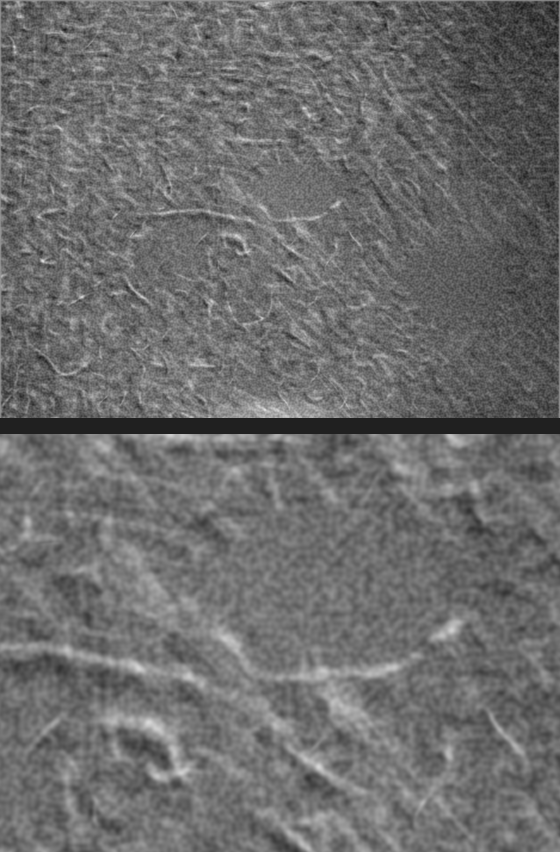
Top, the full canvas; bottom, a detail of the centre.
This texture is drawn by a WebGL 1 fragment shader. Its source:

```glsl
precision highp float;
// A grey, weathered relief: fine grain, short level flecks, slanting scratches,
// broken creases and a few smooth hollows with lit lower rims.
// Stretched gradient noise makes the surface; distance functions make the marks.
uniform vec2 u_resolution;

const int SCRATCHES = 30;

vec2 hash2(vec2 p) {
  p = vec2(dot(p, vec2(127.1, 311.7)), dot(p, vec2(269.5, 183.3)));
  return fract(sin(p) * 43758.5453);
}

vec2 direction(float angle) { return vec2(cos(angle), sin(angle)); }

float cornerSlope(vec2 cell, vec2 corner, vec2 f) {
  return dot(direction(6.2832 * hash2(cell + corner).x), f - corner);
}

float gradientNoise(vec2 p) {
  vec2 cell = floor(p), f = fract(p);
  vec2 w = f * f * f * (f * (f * 6.0 - 15.0) + 10.0);
  float low = mix(cornerSlope(cell, vec2(0.0), f), cornerSlope(cell, vec2(1.0, 0.0), f), w.x);
  float high = mix(cornerSlope(cell, vec2(0.0, 1.0), f), cornerSlope(cell, vec2(1.0), f), w.x);
  return mix(low, high, w.y);
}

float bell(float x, float width) { return exp(-x * x / (width * width)); }

// Bright chips and softer dark pits, drawn out along an angle.
float flecks(vec2 p, float angle, vec2 frequency) {
  vec2 along = direction(angle);
  vec2 q = vec2(dot(p, along), dot(p, vec2(-along.y, along.x)));
  float n = gradientNoise(q * frequency);
  return smoothstep(0.08, 0.55, n) - 0.7 * smoothstep(0.06, 0.55, -n);
}

// Thin wandering line, broken into pieces, with a shadow below it.
float crease(vec2 p, float frequency, float width) {
  float n = gradientNoise(p * frequency);
  float shade = gradientNoise((p + vec2(0.004, 0.008)) * frequency);
  float broken = smoothstep(0.0, 0.3, gradientNoise(p * frequency * 1.7 + 31.0));
  return broken * (bell(n, width) - 0.5 * bell(shade, width * 1.5));
}

// x: inside of a smooth hollow, y: its lit lower rim.
vec2 hollow(vec2 p, vec2 centre, vec2 radius) {
  vec2 q = (p - centre) / radius;
  float d = length(q) + 0.3 * gradientNoise(p * 13.0);
  float lower = 1.0 - smoothstep(-0.6, 0.25, q.y);
  float uneven = 0.65 + gradientNoise(p * 45.0);
  return vec2(1.0 - smoothstep(0.75, 1.05, d), bell(d - 1.0, 0.055) * lower * uneven);
}

float scratch(vec2 p, vec2 start, float angle, float reach, float width) {
  vec2 q = p - start, along = direction(angle);
  float t = clamp(dot(q, along) / reach, 0.0, 1.0);
  return bell(length(q - along * reach * t), width) * smoothstep(0.0, 0.25, t) * (1.0 - smoothstep(0.7, 1.0, t));
}

float scratches(vec2 p) {
  float sum = 0.0;
  vec2 bent = p + 0.012 * gradientNoise(p * 9.0);
  for (int i = 0; i < SCRATCHES; i++) {
    vec2 place = hash2(vec2(float(i), 3.7));
    vec2 form = hash2(vec2(float(i), 9.2));
    vec2 start = vec2(0.25 + 1.0 * place.x, 0.15 + 0.9 * place.y);
    float angle = mix(-1.12, -0.72, place.x);
    sum += scratch(bent, start, angle, 0.1 + 0.25 * form.x, 0.002 + 0.003 * form.y) * (0.4 + 0.6 * form.x);
  }
  return sum * (0.65 + 1.2 * gradientNoise(p * 38.0));
}

// Broad light: bright middle, dark right side and corners, glow at the foot.
float illumination(vec2 p) {
  float right = smoothstep(0.78, 1.36, p.x);
  float left = 1.0 - smoothstep(0.0, 0.3, p.x);
  float light = 0.435 - 0.14 * right - 0.045 * left;
  light -= 0.07 * smoothstep(0.6, 1.0, p.y) * smoothstep(0.6, 1.2, p.x);
  light -= 0.06 * left * (1.0 - smoothstep(0.0, 0.35, p.y));
  light += 0.24 * bell(length((p - vec2(0.64, 0.0)) / vec2(0.15, 0.045)), 1.0);
  return light + 0.06 * gradientNoise(p * 4.0);
}

void main() {
  vec2 p = gl_FragCoord.xy / u_resolution.y;
  float aspect = u_resolution.x / u_resolution.y;
  vec2 warped = p + 0.012 * vec2(gradientNoise(p * 11.0), gradientNoise(p * 11.0 + 57.0));

  // Smooth hollows and their rims
  vec2 oval = hollow(p, vec2(0.708, 0.545), vec2(0.108, 0.07));
  vec2 bowl = hollow(p, vec2(0.41, 0.39), vec2(0.1, 0.09));
  vec2 plain = hollow(p, vec2(1.09, 0.325), vec2(0.14, 0.11));
  vec2 cup = hollow(p, vec2(0.595, 0.31), vec2(0.055, 0.085));
  float calm = max(max(oval.x, 0.7 * bowl.x), max(plain.x, 0.4 * cup.x));
  float rims = oval.y + 0.5 * bowl.y + 0.9 * cup.y;

  // Regions in which each kind of mark prevails
  float upper = smoothstep(0.4, 0.75, p.y);
  float east = smoothstep(0.5, 1.05, p.x);
  float west = 1.0 - smoothstep(0.1, 0.5, p.x);
  float rough = mix(1.0, 0.5, smoothstep(0.8, 1.2, p.x)) * (1.0 - 0.85 * calm);

  float marks = 0.15 * mix(0.45, 1.0, upper) * flecks(warped, -0.06, vec2(28.0, 85.0));
  marks += 0.13 * flecks(warped, mix(-0.5, -0.15, upper), vec2(32.0, 62.0));
  marks += 0.13 * mix(0.5, 1.0, east) * flecks(warped, -0.85, vec2(11.0, 75.0));
  marks += 0.09 * west * flecks(warped, 1.55, vec2(11.0, 70.0));
  marks += 0.28 * (1.0 - 0.7 * upper) * (1.0 - 0.8 * east) * crease(warped, 8.0, 0.04);
  marks += 0.2 * crease(warped + 5.0, 15.0, 0.06);

  // Long arched ridge
  float arch = warped.y - 0.495 + 0.7 * (p.x - 0.4) * (p.x - 0.4);
  float span = smoothstep(0.3, 0.38, p.x) * (1.0 - smoothstep(0.58, 0.67, p.x));
  rims += span * (0.9 * bell(arch, 0.005) - 0.35 * bell(arch + 0.012, 0.008));

  float grain = 0.13 * gradientNoise(p * 175.0) + 0.1 * gradientNoise(p * 95.0 + 13.0);
  float grey = illumination(p) + grain + rough * marks + 0.25 * rims + 0.17 * scratches(p) * (1.0 - 0.7 * calm);

  // Pale worn edge
  float edge = min(min(p.x, aspect - p.x), 1.0 - p.y);
  grey = mix(grey, 0.6, 0.75 * (1.0 - smoothstep(0.001, 0.005, edge)));
  gl_FragColor = vec4(vec3(clamp(grey, 0.12, 0.88)), 1.0);
}
```
